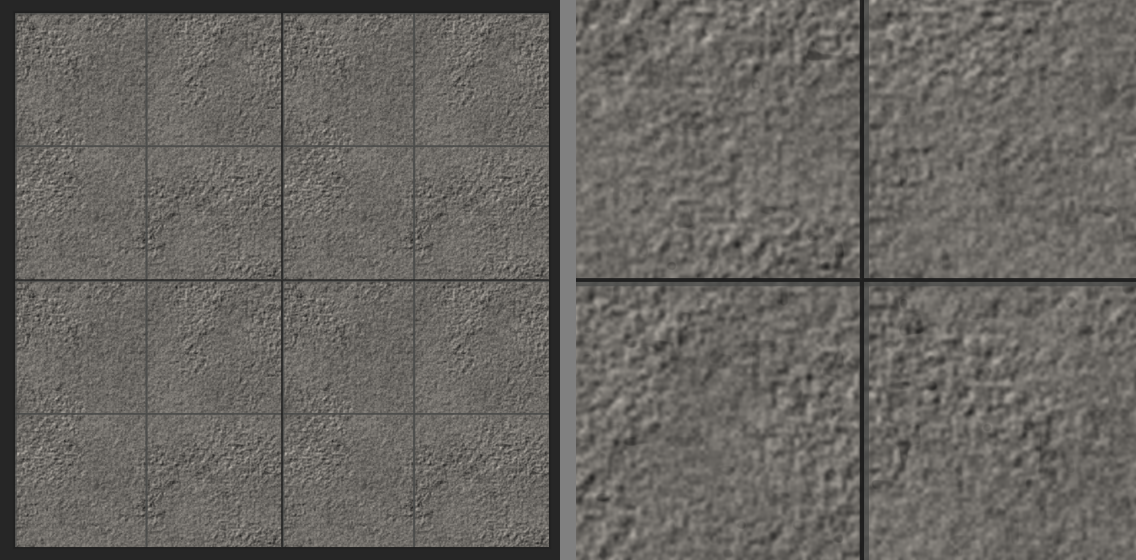
Left: the whole. Right: its middle third, enlarged.
Reproduce this texture procedurally as a Shadertoy shader.

```glsl
// Rough grey stone paving in a dark frame: a 2 x 2 grid of identical blocks,
// each cut into 2 x 2 slabs. Relief is noise lit from the upper left; black
// seams part the blocks, soft grey grooves part the slabs.

#define BLOCKS 2.0
#define PANEL_MIN vec2(0.0255, 0.0220)
#define PANEL_SIZE 0.956
#define SLAB_SPLIT vec2(0.494, 0.500)
#define SEAM_HALF 0.0013
#define GROOVE_HALF 0.0019
#define BEVEL_WIDTH 0.0042
#define GRAIN_SCALE 72.0
#define RELIEF 0.33
#define STONE_COLOR vec3(0.430, 0.418, 0.400)
#define GROOVE_COLOR vec3(0.285, 0.290, 0.285)
#define FRAME_COLOR vec3(0.148)

float hash(vec2 p) {
    vec3 q = fract(p.xyx * vec3(0.1031, 0.1030, 0.0973));
    q += dot(q, q.yzx + 33.33);
    return fract((q.x + q.y) * q.z);
}

float noise(vec2 p) {
    vec2 i = floor(p), f = fract(p);
    f = f * f * (3.0 - 2.0 * f);
    return mix(mix(hash(i), hash(i + vec2(1, 0)), f.x),
               mix(hash(i + vec2(0, 1)), hash(i + vec2(1, 1)), f.x), f.y);
}

float fbm(vec2 p) {
    float sum = 0.0, amp = 0.5;
    for (int i = 0; i < 4; i++) {
        sum += amp * noise(p);
        p = mat2(1.6, 1.2, -1.2, 1.6) * p + 17.3;
        amp *= 0.5;
    }
    return sum;
}

float grainHeight(vec2 p) {
    vec2 turned = mat2(0.8, 0.6, -0.6, 0.8) * p;
    return 0.6 * noise(turned * GRAIN_SCALE + 40.0)
         + 0.4 * noise(p * GRAIN_SCALE * 1.9 + 90.0);
}

// Stone surface of one block, p in 0..1
vec3 stone(vec2 p) {
    float patches = fbm(p * 6.0 + 5.0);
    float rough = mix(0.65, 1.4, smoothstep(0.3, 0.65, patches));
    float slope = grainHeight(p) - grainHeight(p + vec2(-0.0045, 0.0045));
    float grain = noise(p * GRAIN_SCALE * 2.6 + 7.0) - 0.5;
    float pits = smoothstep(0.76, 0.92, noise(p * GRAIN_SCALE * 0.8 + 150.0));
    float mottle = fbm(p * 9.0 + 60.0) - 0.47;
    float light = RELIEF * rough * slope + 0.11 * grain
                + 0.09 * mottle - 0.07 * rough * pits;
    return STONE_COLOR * (1.0 + light / 0.42);
}

// Smooth coverage of a line with the given half width
float line(float d, float halfWidth, float aa) {
    return 1.0 - smoothstep(halfWidth - aa, halfWidth + aa, abs(d));
}

void mainImage(out vec4 fragColor, in vec2 fragCoord) {
    vec2 uv = fragCoord / iResolution.xy;
    float aa = 0.6 / min(iResolution.x, iResolution.y);

    // Block coordinates, with distances kept in canvas units
    float blockSize = PANEL_SIZE / BLOCKS;
    vec2 panel = uv - PANEL_MIN;
    vec2 local = fract(panel / blockSize);
    vec3 color = stone(local);

    // Grooves between slabs
    vec2 toSplit = (local - SLAB_SPLIT) * blockSize;
    float groove = max(line(toSplit.x, GROOVE_HALF, aa),
                       line(toSplit.y, GROOVE_HALF * 0.85, aa));
    color = mix(color, GROOVE_COLOR, 0.88 * groove);

    // Shaded bevel along the left and top of each block
    vec2 toBevel = vec2(local.x, 1.0 - local.y) * blockSize;
    float bevel = max(line(toBevel.x, BEVEL_WIDTH, aa),
                      line(toBevel.y, BEVEL_WIDTH * 0.9, aa));
    color = mix(color, GROOVE_COLOR, 0.75 * bevel);

    // Black seams between blocks
    vec2 toSeam = (fract(panel / blockSize + 0.5) - 0.5) * blockSize;
    float seam = max(line(toSeam.x, SEAM_HALF, aa),
                     line(toSeam.y, SEAM_HALF * 0.85, aa));
    color = mix(color, vec3(0.105), 0.92 * seam);

    // Frame around the panel, slightly darker where it meets the stone
    vec2 beyond = abs(panel - 0.5 * PANEL_SIZE) - 0.5 * PANEL_SIZE;
    float outside = max(beyond.x, beyond.y);
    vec3 frame = FRAME_COLOR * mix(0.85, 1.0, smoothstep(0.0, 0.004, outside));
    color = mix(color, frame, smoothstep(-aa, aa, outside));

    fragColor = vec4(color, 1.0);
}
```
